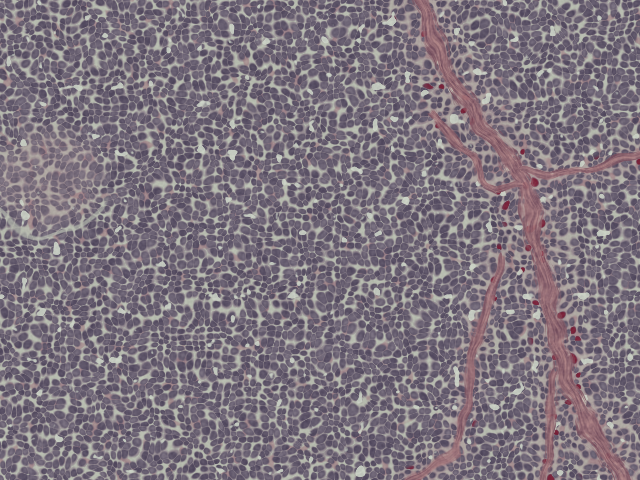
Reproduce this texture procedurally as a WebGL 2 fragment shader.

```glsl
#version 300 es
precision highp float;
// Stained lymphoid tissue: packed round nuclei, pale gaps and pink fibrous strands.

uniform vec2 u_resolution;
out vec4 fragColor;

const float CELLS = 65.0;         // nuclei per canvas height
const float JITTER = 0.68;
const float NUCLEUS_RADIUS = 0.47;
const float NUCLEUS_SOFTNESS = 0.13;
const float HOLE_LEVEL = 0.50;
const float TRUNK_WIDTH = 0.019;
const float BRANCH_WIDTH = 0.009;

const vec3 NUCLEUS_DARK = vec3(0.32, 0.285, 0.37);
const vec3 NUCLEUS_LIGHT = vec3(0.47, 0.435, 0.495);
const vec3 CYTOPLASM = vec3(0.57, 0.53, 0.56);
const vec3 GAP = vec3(0.72, 0.74, 0.69);
const vec3 HOLE = vec3(0.80, 0.83, 0.78);
const vec3 FIBRE_DARK = vec3(0.47, 0.31, 0.37);
const vec3 FIBRE_LIGHT = vec3(0.68, 0.50, 0.51);
const vec3 RED_CELL = vec3(0.48, 0.14, 0.23);

const vec2 FOLLICLE = vec2(0.10, 0.63);
const float FOLLICLE_RADIUS = 0.13;

const vec2 TRUNK[11] = vec2[11](
  vec2(0.87, 1.02), vec2(0.92, 0.87), vec2(0.972, 0.783), vec2(1.05, 0.68),
  vec2(1.10, 0.61), vec2(1.11, 0.53), vec2(1.137, 0.41), vec2(1.163, 0.29),
  vec2(1.19, 0.184), vec2(1.25, 0.08), vec2(1.31, -0.02));
const vec4 BRANCHES[8] = vec4[8](  // start, end
  vec4(1.08, 0.64, 1.22, 0.64), vec4(1.22, 0.64, 1.35, 0.69),
  vec4(0.90, 0.76, 1.03, 0.61), vec4(1.03, 0.61, 1.10, 0.61),
  vec4(1.04, 0.46, 0.99, 0.27), vec4(0.99, 0.27, 0.95, 0.06),
  vec4(0.95, 0.06, 0.85, -0.01), vec4(1.16, 0.22, 1.13, -0.02));

vec2 hash2(vec2 p) {
  vec3 q = fract(p.xyx * vec3(0.1031, 0.1030, 0.0973));
  q += dot(q, q.yzx + 33.33);
  return fract((q.xx + q.yz) * q.zy);
}

// Gradient noise, roughly -0.8 to 0.8
float corner(vec2 cell, vec2 offset) {
  float a = 6.2832 * hash2(cell).x;
  return dot(vec2(cos(a), sin(a)), offset);
}
float noise(vec2 p) {
  vec2 i = floor(p), f = p - i, e = vec2(0, 1);
  vec2 u = f * f * f * (f * (f * 6.0 - 15.0) + 10.0);
  return 1.4 * mix(mix(corner(i, f), corner(i + e.yx, f - e.yx), u.x),
                   mix(corner(i + e, f - e), corner(i + 1.0, f - 1.0), u.x), u.y);
}

// Keeps the closer strand: x = distance in widths, y = sideways, z = lengthwise
vec3 nearer(vec3 best, vec2 p, vec2 a, vec2 b, float width) {
  vec2 ab = b - a, ap = p - a;
  float h = clamp(dot(ap, ab) / dot(ab, ab), 0.0, 1.0);
  float d = length(ap - ab * h) / width;
  float side = (ab.x * ap.y - ab.y * ap.x) / length(ab);
  return d < best.x ? vec3(d, side, mix(a.x - a.y, b.x - b.y, h)) : best;
}

vec3 strands(vec2 p) {
  vec3 best = vec3(1e3, 0, 0);
  for (int i = 0; i < 10; i++) best = nearer(best, p, TRUNK[i], TRUNK[i + 1], TRUNK_WIDTH);
  for (int i = 0; i < 8; i++) best = nearer(best, p, BRANCHES[i].xy, BRANCHES[i].zw, BRANCH_WIDTH);
  return best;
}

// Nearest nucleus: x = distance, y = margin to the second, zw = random pair
vec4 nuclei(vec2 p) {
  vec2 base = floor(p), id = vec2(0);
  float d1 = 9.0, d2 = 9.0;
  for (int k = 0; k < 9; k++) {
    vec2 cell = base + vec2(k % 3 - 1, k / 3 - 1);
    vec2 r = hash2(cell), r2 = hash2(cell + 71.7);
    vec2 v = p - cell - 0.5 - JITTER * (r - 0.5);
    float a = 6.2832 * r2.x;
    vec2 axis = vec2(cos(a), sin(a));
    float d = length(v + axis * dot(v, axis) * 0.28 * (r2.y - 0.6));
    if (d < d1) { d2 = d1; d1 = d; id = cell; }
    else d2 = min(d2, d);
  }
  return vec4(d1, d2 - d1, hash2(id + 19.3));
}

void main() {
  vec2 p = gl_FragCoord.xy / u_resolution.y;
  float pixel = CELLS / u_resolution.y;
  vec2 warp = vec2(noise(p * 17.0), noise(p * 17.0 + 40.0));
  float patchy = noise(p * 9.0 + 7.0), fine = noise(p * 110.0);

  // Regions
  vec3 s = strands(p + warp * 0.012);
  float loose = exp(-s.x * s.x * 0.07);
  float fromFollicle = length((p - FOLLICLE) * vec2(1.0, 1.1) + warp * 0.015);
  float follicle = 1.0 - smoothstep(0.6, 1.1, fromFollicle / FOLLICLE_RADIUS);

  // Pale ground between the cells
  vec4 n = nuclei(p * CELLS + warp * 0.8);
  float radius = NUCLEUS_RADIUS + 0.12 * (n.z - 0.5) + 0.05 * patchy - 0.09 * loose - 0.04 * follicle;
  float openness = smoothstep(-0.05, 0.32, n.x - radius + 0.22 * noise(p * 45.0));
  vec3 color = mix(CYTOPLASM, GAP, openness);
  color = mix(color, vec3(0.64, 0.54, 0.56), 0.55 * max(loose, 0.7 * follicle));
  color = mix(color, vec3(0.62, 0.47, 0.50), 0.6 * smoothstep(0.35, 0.6, noise(p * 38.0 + 90.0)));

  // Nuclei with a dark rim and mottled centre
  float soft = max(NUCLEUS_SOFTNESS, 0.6 * pixel);
  float body = 1.0 - smoothstep(radius - soft, radius + soft, n.x);
  body *= mix(0.55, 1.0, smoothstep(0.0, 0.2, n.y));
  float centre = (1.0 - smoothstep(0.0, radius, n.x)) * n.w;
  float tone = 0.1 + 0.5 * n.w + 0.4 * centre + 0.3 * fine + 0.15 * follicle;
  color = mix(color, mix(NUCLEUS_DARK, NUCLEUS_LIGHT, clamp(tone, 0.0, 1.0)), body * (1.0 - 0.25 * follicle));
  color = mix(color, RED_CELL, body * step(0.96, n.z) * smoothstep(0.35, 0.7, loose));

  // Open spaces and the pale lower rim of the follicle
  float space = noise(p * 30.0 + 13.0) + 0.3 * noise(p * 75.0) + 0.10 * loose;
  color = mix(color, HOLE, 0.9 * smoothstep(HOLE_LEVEL + 0.08, HOLE_LEVEL + 0.20, space));
  float rim = 1.0 - smoothstep(0.002, 0.006, abs(fromFollicle - FOLLICLE_RADIUS));
  color = mix(color, GAP, 0.7 * rim * smoothstep(0.02, 0.08, FOLLICLE.y - p.y));

  // Fibrous strands with streaks along their length
  float streak = noise(vec2(s.y * 190.0, s.z * 22.0)) + 0.5 * noise(vec2(s.y * 380.0, s.z * 60.0));
  float fibre = 1.0 - smoothstep(0.55, 1.25, s.x + 0.5 * streak);
  vec3 fibreColor = mix(FIBRE_DARK, FIBRE_LIGHT, clamp(0.55 + 0.7 * streak, 0.0, 1.0));
  color = mix(color, fibreColor, 0.88 * fibre);

  color += 0.025 * noise(p * 190.0) + 0.015 * patchy;
  fragColor = vec4(color, 1.0);
}
```
